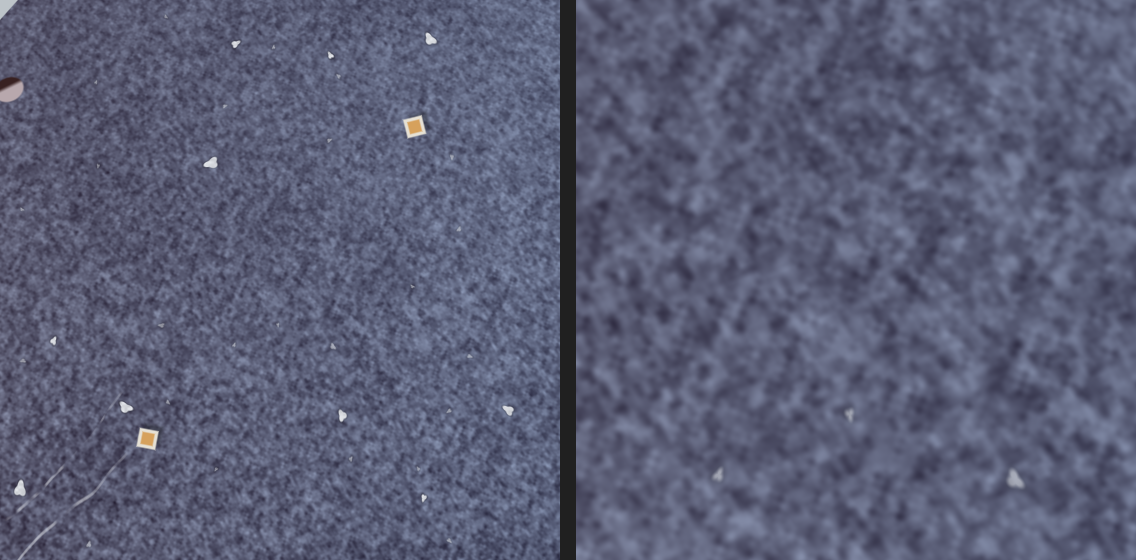
Left, the full canvas; right, a detail of the centre.
A WebGL 1 fragment shader for this texture:

```glsl
precision highp float;
uniform vec2 u_resolution;

#define GRAIN_FREQ 150.0
#define GRAIN_CONTRAST 2.5
#define MEAN_TONE 0.56
#define EDGE 0.002
#define CRUMB_DENSITY 0.33
#define TILE_DENSITY 0.3
#define DARK_SLATE vec3(0.27, 0.27, 0.36)
#define LIGHT_SLATE vec3(0.42, 0.44, 0.54)
#define CRUMB_WHITE vec3(0.90, 0.91, 0.93)
#define TILE_AMBER vec3(0.84, 0.63, 0.36)

float hash(vec2 p) {
  vec3 q = fract(p.xyx * 0.1031);
  q += dot(q, q.yzx + 33.33);
  return fract((q.x + q.y) * q.z);
}

float noise(vec2 p) {
  vec2 i = floor(p), f = fract(p);
  f = f * f * (3.0 - 2.0 * f);
  float low = mix(hash(i), hash(i + vec2(1.0, 0.0)), f.x);
  float high = mix(hash(i + vec2(0.0, 1.0)), hash(i + 1.0), f.x);
  return mix(low, high, f.y);
}

vec2 rotate(vec2 p, float a) {
  float c = cos(a), s = sin(a);
  return vec2(c * p.x + s * p.y, c * p.y - s * p.x);
}

// Short fibres lying along one direction
float fibres(vec2 p, float angle) {
  return noise(rotate(p, angle) * GRAIN_FREQ * vec2(0.55, 1.0) + angle * 37.0);
}

float coverage(float d) {
  return 1.0 - smoothstep(-EDGE, EDGE, d);
}

vec3 ground(vec2 uv) {
  vec2 p = uv * (0.9 + 0.15 * uv.y);
  float grain = 0.37 * fibres(p, 1.1) + 0.35 * fibres(p, -0.85)
              + 0.28 * noise(rotate(p, 0.4) * GRAIN_FREQ * 1.5);
  float tone = MEAN_TONE + (grain - 0.5) * GRAIN_CONTRAST * mix(1.15, 0.85, uv.y);
  tone += 0.3 * (uv.x - 0.5) + 0.12 * (uv.y - 0.5);
  tone += 0.3 * (noise(uv * 5.0) - 0.5) + 0.2 * (noise(uv * 24.0) - 0.5);
  tone -= 0.35 * smoothstep(0.05, 0.0, uv.y) * smoothstep(0.4, 0.8, uv.x);
  vec3 tint = vec3(-0.02, 0.005, 0.02) * (uv.x - 0.4);
  return mix(DARK_SLATE, LIGHT_SLATE, tone) + tint;
}

// Pale lumpy crumbs, one at most per cell
vec3 addCrumbs(vec3 col, vec2 uv, float cells, float minSize, float maxSize, float alpha) {
  vec2 id = floor(uv * cells) + cells * 11.0;
  vec2 jitter = vec2(hash(id + 3.1), hash(id + 7.7));
  vec2 q = (fract(uv * cells) - mix(vec2(0.2), vec2(0.8), jitter)) / cells;
  q = rotate(q, 6.28 * hash(id + 13.3)) * vec2(0.85, 1.25);
  float size = mix(minSize, maxSize, pow(hash(id + 21.9), 2.0));
  float lumps = 0.85 + 0.2 * cos(3.0 * atan(q.y, q.x + 1e-5) + 6.28 * jitter.x);
  float d = length(q) - size * lumps;
  float present = step(hash(id + 29.5), CRUMB_DENSITY) * alpha;
  col *= 1.0 - 0.2 * present * smoothstep(0.005, 0.0, d);
  return mix(col, CRUMB_WHITE - 0.12 * noise(uv * 200.0), coverage(d) * present);
}

// Small amber squares with pale rims and a soft shadow
vec3 addTiles(vec3 col, vec2 uv) {
  vec2 id = floor(uv * 3.0);
  vec2 jitter = vec2(hash(id + 41.3), hash(id + 57.1));
  vec2 local = (fract(uv * 3.0) - mix(vec2(0.2), vec2(0.8), jitter)) / 3.0;
  float angle = 1.5 * hash(id + 63.7);
  vec2 q = abs(rotate(local, angle));
  vec2 s = abs(rotate(local - vec2(0.009, 0.008), angle));
  float d = max(q.x, q.y) - 0.017;
  float present = step(hash(id + 71.9), TILE_DENSITY);
  float shadow = 1.0 - smoothstep(-0.004, 0.005, max(s.x, s.y) - 0.016);
  col *= 1.0 - 0.3 * shadow * present;
  vec3 face = mix(CRUMB_WHITE * vec3(1.0, 0.97, 0.9), TILE_AMBER, coverage(d + 0.006));
  return mix(col, face, coverage(d) * present);
}

// Broken chalky scratches curving up from the lower left
vec3 addScratches(vec3 col, vec2 uv) {
  for (int i = 0; i < 2; i++) {
    float k = float(i);
    float path = 1.1 * uv.x - 0.05 + 0.1 * k + 0.012 * sin(uv.x * 24.0 + k * 2.0);
    path += 0.012 * (noise(vec2(uv.x * 30.0, k * 9.0)) - 0.5);
    float line = 1.0 - smoothstep(0.0005, 0.004, abs(uv.y - path) * 0.7);
    float broken = smoothstep(0.3 + 0.2 * k, 0.85, noise(uv * 55.0 + k * 17.0));
    float fade = 1.0 - smoothstep(0.13, 0.3, uv.x);
    col = mix(col, CRUMB_WHITE, 0.55 * line * broken * fade);
  }
  return col;
}

// Brown-capped chip at the left side and a pale corner
vec3 addEdgePieces(vec3 col, vec2 uv) {
  vec2 q = rotate(uv - vec2(0.016, 0.84), 0.45);
  float chip = coverage((length(q / vec2(0.027, 0.021)) - 1.0) * 0.021);
  vec3 chipColor = mix(vec3(0.72, 0.66, 0.68), vec3(0.22, 0.13, 0.13), smoothstep(0.0, 0.009, q.y));
  col = mix(col, chipColor, chip);
  return mix(col, vec3(0.74, 0.77, 0.79), coverage(uv.x + 0.9 * (1.0 - uv.y) - 0.032));
}

void main() {
  vec2 uv = gl_FragCoord.xy / u_resolution;
  vec3 col = ground(uv);
  col = addScratches(col, uv);
  col = addCrumbs(col, uv, 9.0, 0.003, 0.006, 0.55);
  col = addCrumbs(col, uv, 6.0, 0.006, 0.014, 1.0);
  col = addTiles(col, uv);
  col = addEdgePieces(col, uv);
  gl_FragColor = vec4(clamp(col, 0.0, 1.0), 1.0);
}
```
